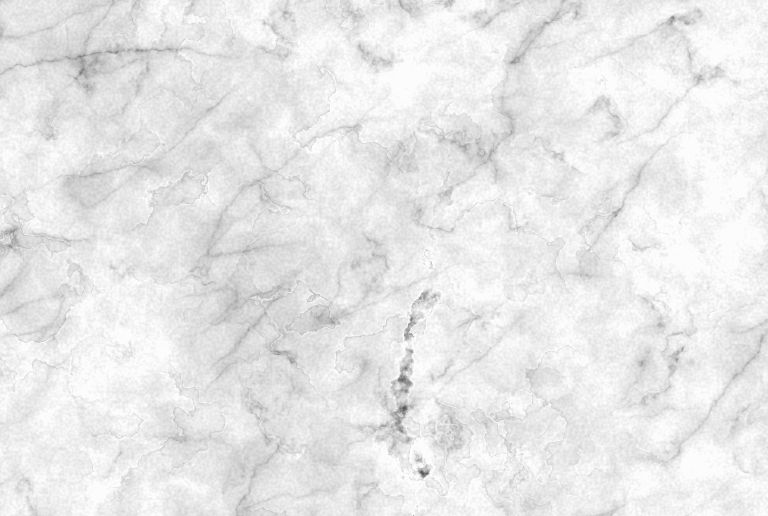
Give the GLSL for this texture, as a Shadertoy shader.

```glsl
const vec3 STONE_TINT = vec3(1.0);
const float BASE_TONE = 0.938;
const float CLOUD_CONTRAST = 0.17;
const float MOTTLE_CONTRAST = 0.15;
const float GRAIN_CONTRAST = 0.062;
const float VEIN_DEPTH = 0.27;
const float VEIN_WIDTH = 0.0027;
const int VEIN_LAYERS = 8;
const int CRACK_LAYERS = 3;
const float CRACK_GLOW = 0.085;
const float SMUDGE_DEPTH = 0.22;
const float FISSURE_DEPTH = 0.34;
const float FISSURE_WIDTH = 0.026;

// Gradient noise
vec2 cellGradient(vec2 cell) {
    vec3 h = fract(cell.xyx * vec3(0.1031, 0.1030, 0.0973));
    h += dot(h, h.yzx + 33.33);
    float angle = 6.2832 * fract((h.x + h.y) * h.z);
    return vec2(cos(angle), sin(angle));
}

float gradientNoise(vec2 p) {
    vec2 c = floor(p), f = p - c;
    vec2 u = f * f * f * (f * (f * 6.0 - 15.0) + 10.0);
    vec2 e = vec2(1.0, 0.0);
    float low = mix(dot(cellGradient(c), f), dot(cellGradient(c + e), f - e), u.x);
    float high = mix(dot(cellGradient(c + e.yx), f - e.yx),
                     dot(cellGradient(c + 1.0), f - 1.0), u.x);
    return mix(low, high, u.y);
}

float fbm(vec2 p) {
    float sum = 0.0, amplitude = 0.5;
    for (int i = 0; i < 5; i++) {
        sum += amplitude * gradientNoise(p);
        p = mat2(1.6, 1.2, -1.2, 1.6) * p + 7.3;
        amplitude *= 0.55;
    }
    return sum;
}

vec2 warp(vec2 p) {
    return vec2(fbm(p), fbm(p + 31.7));
}

// Signed distance to the zero contour of the noise
float contourDistance(vec2 p) {
    const vec2 e = vec2(0.01, 0.0);
    float n = gradientNoise(p);
    vec2 slope = vec2(gradientNoise(p + e), gradientNoise(p + e.yx)) - n;
    return n / max(length(slope) / e.x, 0.35);
}

// Broken, slanted vein with a soft halo
float vein(vec2 p, float angle, vec2 scale, float seed) {
    vec2 along = vec2(cos(angle), sin(angle));
    vec2 q = vec2(dot(p, along), dot(p, vec2(-along.y, along.x))) * scale + seed;
    float d = abs(contourDistance(q)) / scale.y;
    float presence = smoothstep(0.0, 0.45, gradientNoise(q * vec2(1.7, 0.6) + 17.0));
    float core = exp(-d / VEIN_WIDTH);
    float halo = exp(-d / (VEIN_WIDTH * 6.0));
    return presence * (0.75 * core + 0.25 * halo);
}

void mainImage(out vec4 fragColor, in vec2 fragCoord) {
    vec2 p = fragCoord / iResolution.y;
    vec2 fine = warp(p * 9.0), frayed = warp(p * 24.0 + 3.0);
    float speckle = fbm(p * 55.0);

    // Cloudy body, greyer on the left
    float tone = BASE_TONE + mix(-0.02, 0.016, smoothstep(0.4, 1.15, p.x));
    tone += CLOUD_CONTRAST * fbm(p * 2.6 + 0.6 * warp(p * 3.0) + 4.0);
    tone += MOTTLE_CONTRAST * fbm(p * 15.0 + 1.2 * fine);
    tone += GRAIN_CONTRAST * (gradientNoise(p * 165.0) + 1.2 * speckle);

    // Slanted grey veins
    vec2 bent = p + 0.03 * fine + 0.012 * frayed + 0.04 * warp(p * 2.5 + 9.0);
    float veins = 0.0;
    for (int i = 0; i < VEIN_LAYERS; i++) {
        float k = float(i);
        float angle = mix(0.25, 1.05, fract(k * 0.618));
        vec2 scale = vec2(0.8, 2.7) * (1.0 + 0.3 * k);
        veins += vein(bent, angle, scale, 5.0 + k * 23.7) / (1.0 + 0.13 * k);
    }
    tone -= VEIN_DEPTH * veins * (0.9 + 1.6 * speckle);

    // Pale cracks of three sizes with grey smudges beside them
    float plates = 1.0 - smoothstep(0.3, 0.95, length((p - vec2(0.5, 0.45)) * vec2(0.8, 1.0)));
    for (int i = 0; i < CRACK_LAYERS; i++) {
        float k = float(i), frequency = 4.0 * exp2(0.75 * k);
        vec2 q = p + 0.11 * fine + 0.035 * frayed;
        float crack = contourDistance(q * frequency + 51.0 + 19.0 * k) / frequency;
        float broken = smoothstep(-0.1, 0.35, gradientNoise(q * 4.5 + 80.0 + 13.0 * k));
        float smudge = smoothstep(0.16, 0.5, gradientNoise(q * 6.5 + 23.0 + 9.0 * k));
        float glow = CRACK_GLOW * (0.3 + 0.7 * plates) * broken;
        tone += 0.014 * plates * (smoothstep(-0.004, 0.004, crack) - 0.5);
        tone -= SMUDGE_DEPTH * smudge * exp(-abs(crack - 0.007) / 0.009) * (0.8 + 2.2 * speckle);
        tone += glow * exp(-abs(crack) / 0.002);
        tone -= 1.2 * glow * exp(-abs(crack + 0.005) / 0.0025);
    }

    // Upright fissure, wide at the foot, broken and frayed above
    float axis = 0.775 + 0.1 * p.y + 0.07 * gradientNoise(vec2(p.y * 4.0, 3.5));
    float across = abs(p.x - axis - 0.08 * fine.x - 0.055 * frayed.x);
    float fade = 1.0 - smoothstep(0.3, 0.9, p.y);
    float swell = smoothstep(-0.2, 0.35, gradientNoise(vec2(p.y * 8.0, 12.4)));
    float halfWidth = FISSURE_WIDTH * fade * swell + 0.002;
    float body = 1.0 - smoothstep(halfWidth * 0.4, halfWidth, across);
    float patches = smoothstep(-0.22, 0.2, fbm(p * 17.0 + 40.0));
    float rim = exp(-abs(across - halfWidth) / 0.003);
    tone -= FISSURE_DEPTH * fade * body * patches * (0.75 + 2.8 * speckle);
    tone += CRACK_GLOW * fade * rim;

    fragColor = vec4(STONE_TINT * clamp(tone, 0.35, 0.99), 1.0);
}
```
